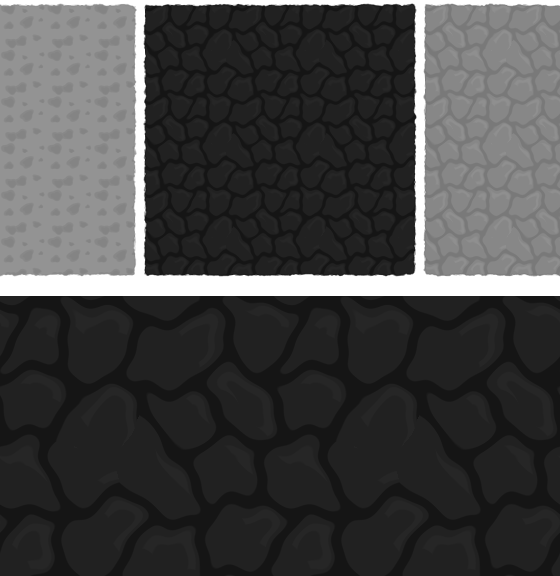
Top, the full canvas; bottom, a detail of the centre.
Reproduce this texture procedurally as a Shadertoy shader.

```glsl
float hash(vec2 p) {
    return fract(sin(dot(p, vec2(127.1, 311.7))) * 43758.5453);
}

vec2 hash2(vec2 p) {
    return vec2(hash(p), hash(p + 17.3));
}

float noise(vec2 p) {
    vec2 i = floor(p), f = fract(p);
    f = f * f * (3.0 - 2.0 * f);
    return mix(mix(hash(i), hash(i + vec2(1, 0)), f.x),
               mix(hash(i + vec2(0, 1)), hash(i + vec2(1, 1)), f.x), f.y);
}

float smoothMin(float a, float b, float k) {
    float h = max(k - abs(a - b), 0.0) / k;
    return min(a, b) - h * h * k * 0.25;
}

// Three cells of every 4 x 4 block join into one large stone
vec2 stoneOf(vec2 cell) {
    vec2 m = mod(cell, 4.0);
    if (m == vec2(1, 2)) return cell - vec2(0, 1);
    if (m == vec2(2, 1)) return cell - vec2(1, 0);
    return cell;
}

vec2 seedOf(vec2 cell) {
    return cell + 0.12 + 0.76 * hash2(mod(cell, 4.0) + 3.0);
}

// Cobbles: x is the stone mask, y the highlight mask
vec2 cobbles(vec2 p, float aa) {
    p += 0.09 * sin(4.7124 * p.yx + vec2(0.4, 2.1))
       + 0.035 * sin(10.9956 * p.yx + vec2(1.7, 0.3));
    vec2 home = floor(p), nearest = home, toSeed = vec2(9);
    for (int j = -2; j <= 2; j++)
    for (int i = -2; i <= 2; i++) {
        vec2 cell = floor(p) + vec2(i, j);
        vec2 r = seedOf(cell) - p;
        if (dot(r, r) < dot(toSeed, toSeed)) {
            toSeed = r;
            nearest = cell;
        }
    }
    home = stoneOf(nearest);
    float border = 1.0;
    for (int j = -2; j <= 2; j++)
    for (int i = -2; i <= 2; i++) {
        vec2 cell = nearest + vec2(i, j);
        if (stoneOf(cell) == home) continue;
        vec2 r = seedOf(cell) - p;
        border = smoothMin(border, dot(0.5 * (toSeed + r), normalize(r - toSeed)), 0.14);
    }
    float stone = smoothstep(-aa, aa, border - 0.073);

    // Crescent that follows the rim on the lit side
    float tilt = 0.5 + 0.9 * hash(mod(home, 4.0) + 8.0);
    float lit = dot(-toSeed, vec2(cos(tilt), sin(tilt)));
    float band = 0.055 - abs(border - 0.22 - 0.05 * sin(6.2832 * p.x));
    float shine = smoothstep(-aa, aa, min(band, lit - 0.1));
    return vec2(stone, shine);
}

// Pebbles: x is the whole pebble, y its darker face
vec2 pebbles(vec2 p, float aa) {
    vec2 mask = vec2(0);
    for (int j = -1; j <= 1; j++)
    for (int i = -1; i <= 1; i++) {
        vec2 cell = floor(p) + vec2(i, j);
        vec2 id = mod(cell, 3.0) + 5.0;
        vec2 r = p - cell - 0.2 - 0.6 * hash2(id);
        float size = mix(0.15, 0.46, hash(id + 31.0));
        float turn = 1.4 * hash(id + 43.0) - 0.4;
        r = mat2(cos(turn), -sin(turn), sin(turn), cos(turn)) * r;
        r.y *= 1.35;
        float angle = atan(r.y, r.x);
        float rim = size * (1.0 + 0.13 * cos(3.0 * angle + 6.0 * hash(id + 57.0))
                                + 0.05 * cos(5.0 * angle));
        float d = length(r) - rim;
        float face = length(r + vec2(-0.1, 0.12) * size) - 0.72 * rim;
        mask = max(mask, smoothstep(aa, -aa, vec2(d, face)));
    }
    return mask;
}

void mainImage(out vec4 fragColor, in vec2 fragCoord) {
    vec2 uv = fragCoord / iResolution.y;
    float px = 1.0 / iResolution.y;

    // Three square panels with ragged edges
    float panel = floor(uv.x + 0.5);
    vec2 local = abs(vec2(uv.x - panel, uv.y - 0.5));
    float ragged = 0.007 * noise(uv * 55.0) + 0.004 * noise(uv * 140.0);
    vec2 q = local - 0.472;
    float edge = length(max(q, 0.0)) + min(max(q.x, q.y), 0.0) - 0.016 + ragged;

    float tone, outline;
    if (panel < 0.5) {
        vec2 pebble = pebbles(uv * 18.0, 18.0 * px);
        tone = mix(0.578, 0.535, pebble.x);
        tone = mix(tone, 0.518, pebble.y);
        outline = 0.54;
    } else {
        vec2 cobble = cobbles(uv * 12.0, 10.0 * px);
        bool dark = panel < 1.5;
        vec3 tones = dark ? vec3(0.083, 0.13, 0.148) : vec3(0.475, 0.53, 0.56);
        tone = mix(tones.x, mix(tones.y, tones.z, cobble.y), cobble.x);
        outline = tones.x;
    }
    tone = mix(tone, outline, smoothstep(-0.004 - px, -0.004 + px, edge));
    tone = mix(tone, 1.0, smoothstep(-px, px, edge));
    fragColor = vec4(vec3(tone), 1.0);
}
```
